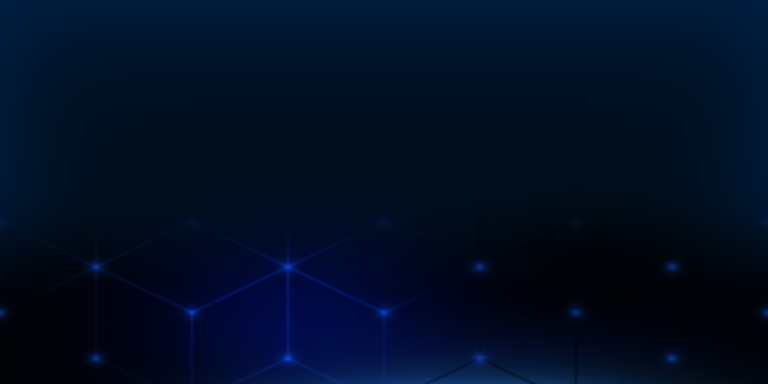
Give the GLSL for this background, as a Shadertoy shader.

```glsl
// Dark navy backdrop with edge glows and a faint network of star-shaped cells.
#define COL 0.25        // horizontal spacing of node columns
#define ROW 0.119       // vertical spacing of node rows
#define NODE_Y 0.305    // height of the main row of star centres
#define LINE_W 0.0045   // softness of the lines
#define LINE_GAIN 0.17
#define NODE_GAIN 0.42

const vec3 NAVY = vec3(0.0, 0.052, 0.108);
const vec3 BLACK_BLUE = vec3(0.0, 0.006, 0.022);
const vec3 EDGE_BLUE = vec3(0.0, 0.065, 0.145);
const vec3 DEEP_BLUE = vec3(0.0, 0.028, 0.25);
const vec3 FLOOR_BLUE = vec3(0.06, 0.22, 0.36);
const vec3 LINE_BLUE = vec3(0.08, 0.3, 1.0);
const vec3 NODE_BLUE = vec3(0.07, 0.36, 1.0);

float glow(vec2 p, vec2 centre, vec2 size) {
    vec2 d = (p - centre) / size;
    return exp(-dot(d, d));
}

// Offset from p to the closest point of a rectangular lattice
vec2 latticeOffset(vec2 p, vec2 origin, vec2 period) {
    vec2 q = p - origin;
    return q - period * round(q / period);
}

float spokeDistance(vec2 p, vec2 tip) {
    float t = clamp(dot(p, tip) / dot(tip, tip), 0.0, 1.0);
    return length(p - tip * t);
}

// Six spokes around a centre, folded into one quadrant
float starDistance(vec2 d) {
    d = abs(d);
    return min(spokeDistance(d, vec2(COL, ROW)),
               spokeDistance(d, vec2(0.0, 2.0 * ROW)));
}

float nodeGlow(vec2 d) {
    return 0.7 * glow(d, vec2(0.0), vec2(0.010, 0.008))
         + 0.45 * glow(d, vec2(0.0), vec2(0.024, 0.019));
}

vec3 background(vec2 p, float aspect) {
    // Navy above, nearly black below
    vec3 col = mix(BLACK_BLUE, NAVY, smoothstep(0.2, 0.5, p.y));
    col *= 1.0 - 0.45 * glow(p, vec2(1.55, 0.34), vec2(0.24, 0.12));

    // Light along the top and the sides
    float side = min(p.x, aspect - p.x);
    float top = exp(-pow((1.0 - p.y) / 0.17, 1.4));
    float flank = exp(-pow(side / 0.13, 1.4)) * smoothstep(0.15, 0.6, p.y);
    col += EDGE_BLUE * (1.0 - (1.0 - 0.85 * top) * (1.0 - 0.7 * flank));

    // Saturated pool of blue and the bright floor
    col += DEEP_BLUE * glow(p, vec2(0.78, 0.17), vec2(0.36, 0.2));
    col += DEEP_BLUE * 0.25 * glow(p, vec2(1.3, 0.08), vec2(0.5, 0.1));
    float spread = glow(p, vec2(1.22, p.y), vec2(0.52, 1.0));
    col += FLOOR_BLUE * spread * exp(-p.y / 0.052);
    return col;
}

void mainImage(out vec4 fragColor, in vec2 fragCoord) {
    vec2 p = fragCoord / iResolution.y;
    float aspect = iResolution.x / iResolution.y;
    vec3 col = background(p, aspect);

    // Two interleaved lattices form the stars and the nodes
    float lineDist = 1.0;
    float nodes = 0.0;
    for (int i = 0; i < 2; i++) {
        float k = float(i);
        vec2 starOrigin = vec2(COL * (1.0 - k), NODE_Y - 3.0 * ROW * k);
        vec2 nodeOrigin = vec2(COL * (1.0 - k), NODE_Y - ROW * k);
        vec2 star = latticeOffset(p, starOrigin, vec2(2.0 * COL, 6.0 * ROW));
        vec2 node = latticeOffset(p, nodeOrigin, vec2(2.0 * COL, 2.0 * ROW));
        lineDist = min(lineDist, starDistance(star));
        nodes += nodeGlow(node);
    }

    // Lines shine on the left and turn into shadows on the right
    float line = exp(-pow(lineDist / LINE_W, 2.0));
    float height = smoothstep(0.46, 0.28, p.y);
    float lit = glow(p, vec2(0.72, 0.2), vec2(0.42, 0.25))
              + 0.3 * glow(p, vec2(0.15, 0.36), vec2(0.3, 0.12));
    float shade = smoothstep(0.95, 1.15, p.x) * smoothstep(1.7, 1.5, p.x);
    col *= 1.0 - 0.4 * line * shade * smoothstep(0.55, 0.35, p.y);
    col += LINE_BLUE * LINE_GAIN * line * lit * height;

    // Node lights fade out with height
    float nodeFade = mix(0.03, 1.0, smoothstep(0.47, 0.3, p.y))
                   * smoothstep(0.62, 0.5, p.y);
    col += NODE_BLUE * NODE_GAIN * nodes * nodeFade;

    fragColor = vec4(clamp(col, 0.0, 1.0), 1.0);
}
```
